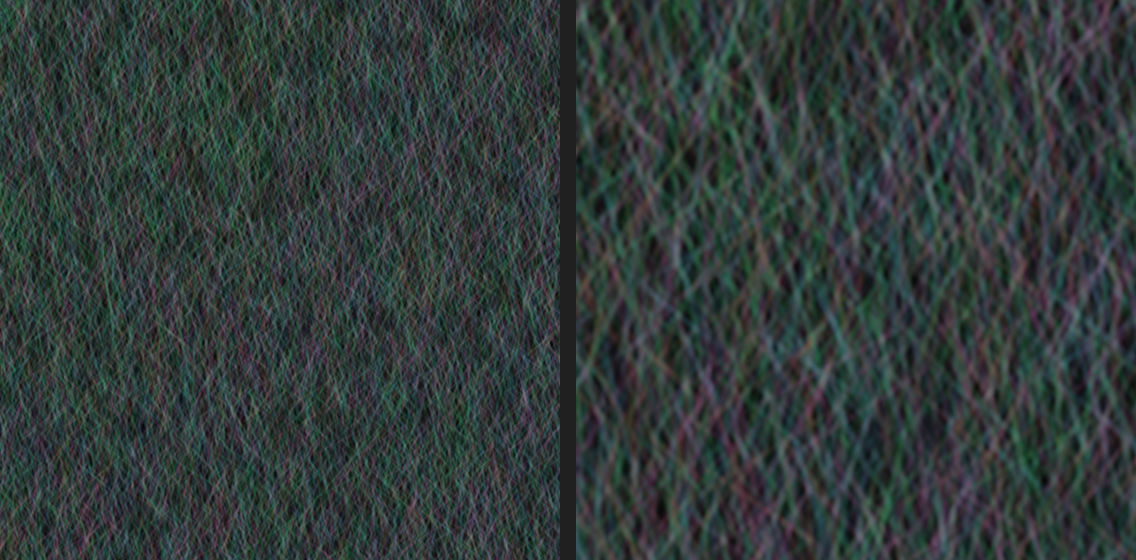
Left, the full canvas; right, a detail of the centre.
This texture is drawn by a Shadertoy shader. Its source:

```glsl
// Dense mat of fine translucent fibres on a near-black ground.
// Many rotated layers of short random strands are added up with long accent
// strands, dark blotches and a colour drift, then softly compressed.

const vec3 GROUND  = vec3(0.030, 0.022, 0.028);
const vec3 GREEN   = vec3(0.25, 1.00, 0.50);
const vec3 TEAL    = vec3(0.35, 0.80, 1.00);
const vec3 MAGENTA = vec3(1.00, 0.45, 0.85);
const vec3 RUST    = vec3(1.00, 0.60, 0.40);

const int MAT_LAYERS = 22;
const int ACCENT_LAYERS = 6;
const float FIBRE_WIDTH = 0.0036;
const float MAT_LIGHT = 0.069;
const float ACCENT_LIGHT = 0.080;
const float CEILING = 0.70;
const float GOLDEN = 0.618034;

// Sine-free hash: two numbers in, three out
vec3 hash3(vec2 p) {
    vec3 h = fract(p.xyx * vec3(0.1031, 0.1030, 0.0973));
    h += dot(h, h.yxz + 33.33);
    return fract((h.xxy + h.yzz) * h.zyx);
}

// Smooth value noise in 0..1
float valueNoise(vec2 p) {
    vec2 i = floor(p), f = fract(p);
    f = f * f * (3.0 - 2.0 * f);
    float lower = mix(hash3(i).x, hash3(i + vec2(1.0, 0.0)).x, f.x);
    float upper = mix(hash3(i + vec2(0.0, 1.0)).x, hash3(i + 1.0).x, f.x);
    return mix(lower, upper, f.y);
}

// Coordinates across (x) and along (y) a direction leaning from vertical
vec2 alongLean(vec2 p, float lean) {
    float c = cos(lean), s = sin(lean);
    return vec2(c * p.x - s * p.y, s * p.x + c * p.y);
}

// Evenly spread layer angle, denser near the middle, with wide tails
float fanLean(float middle, float spread, float order) {
    float j = 2.0 * fract(order * GOLDEN) - 1.0;
    return middle + spread * j * mix(0.45, 1.0, j * j);
}

// Random dye; warmth raises the share of magenta and rust
vec3 dye(float pick, float warmth) {
    float cool = 0.63 - warmth;
    if (pick < cool * 0.57) return GREEN;
    if (pick < cool) return TEAL;
    return pick < mix(cool, 1.0, 0.68) ? MAGENTA : RUST;
}

// One layer of strands, summed as coloured light
vec3 strands(vec2 p, float lean, float spacing, float len, float width,
             float warmth, float seed) {
    vec2 q = alongLean(p, lean);
    float column = floor(q.x / spacing);
    vec3 light = vec3(0.0);
    for (int i = -1; i <= 1; i++) {
        float c = column + float(i);
        float y = q.y / len + 9.0 * hash3(vec2(c, seed * 17.0)).x;
        vec2 cell = vec2(c + seed * 37.0, floor(y) + seed * 91.0);
        vec3 rnd = hash3(cell);
        float t = fract(y) - 0.5;
        float centre = spacing * (c + rnd.x + 1.6 * (rnd.y - 0.5) * t);
        float body = 1.0 - smoothstep(0.0, width, abs(q.x - centre));
        float ends = 1.0 - smoothstep(0.3, 0.5, abs(t));
        float strength = 0.4 + 1.2 * hash3(cell + 211.0).y;
        light += body * ends * strength * dye(rnd.z, warmth);
    }
    return light;
}

void mainImage(out vec4 fragColor, in vec2 fragCoord) {
    vec2 uv = fragCoord / iResolution.y;
    float width = max(FIBRE_WIDTH, 1.5 / iResolution.y);

    // Fine mat: most layers lean left, a third lean right
    vec3 mat = vec3(0.0);
    for (int i = 0; i < MAT_LAYERS; i++) {
        float seed = float(i) + 1.0;
        vec3 rnd = hash3(vec2(seed, 5.0));
        bool rightward = i % 3 == 2;
        float lean = fanLean(rightward ? 0.45 : -0.28,
                             rightward ? 0.60 : 0.75, seed);
        float len = mix(0.06, 0.20, rnd.y);
        float spacing = mix(0.011, 0.015, rnd.z);
        mat += strands(uv, lean, spacing, len, width,
                       rightward ? 0.14 : -0.07, seed);
    }

    // Sparse long accents: green leftward, magenta and rust rightward
    vec3 accents = vec3(0.0);
    for (int i = 0; i < ACCENT_LAYERS; i++) {
        float seed = float(i) + 61.0;
        bool rightward = i % 2 == 1;
        float lean = fanLean(rightward ? 0.56 : -0.32, 0.25, seed);
        accents += strands(uv, lean, 0.085, 0.55, width,
                           rightward ? 0.50 : -0.30, seed);
    }

    // Uneven density: slightly elongated dark blotches
    vec2 grain = alongLean(uv, -0.2);
    float blotch = valueNoise(grain * vec2(34.0, 21.0) + 40.0);
    float density = 0.80 + 0.28 * smoothstep(0.1, 0.6, blotch);

    // Slow drift from green at upper left to violet at right
    float drift = clamp(0.5 + 0.5 * (uv.x - uv.y)
                        + 0.7 * (valueNoise(uv * 5.0 + 70.0) - 0.5), 0.0, 1.0);
    vec3 driftTint = mix(vec3(0.98, 1.06, 0.95), vec3(1.04, 0.96, 1.06), drift);

    // Soft ceiling keeps crossings from glaring
    vec3 light = (MAT_LIGHT * mat + ACCENT_LIGHT * accents) * density * driftTint;
    vec3 color = CEILING * (1.0 - exp(-(GROUND + light) / CEILING));
    fragColor = vec4(color, 1.0);
}
```
